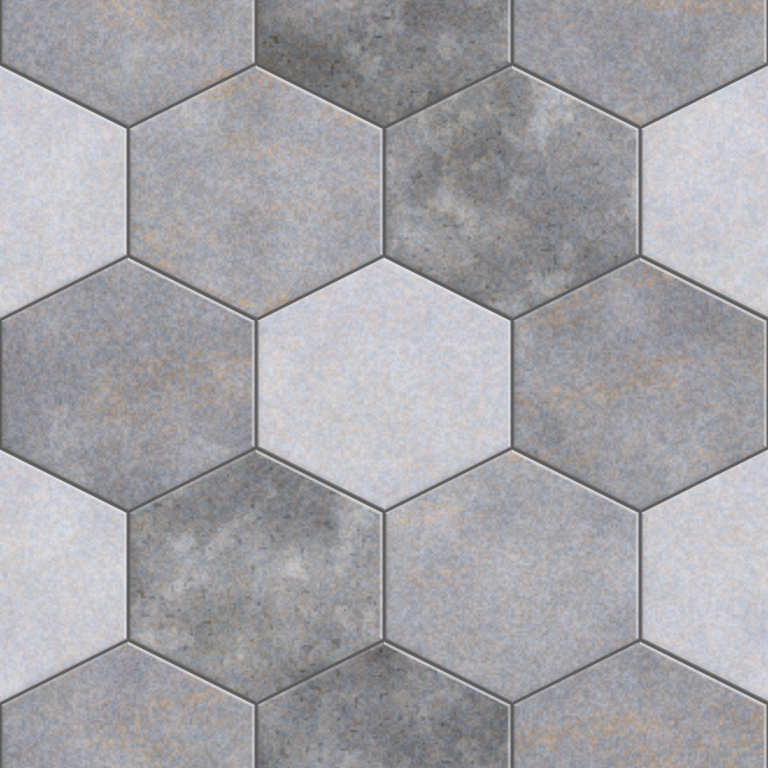
A three.js fragment shader for this pattern:

```glsl
// Hexagonal concrete tiles in pale, mid and dark greys, three across in four
// offset rows. The nearest tile centre gives each tile its tone and its own
// noise; the distance to the tile edge draws a dark joint and a lit bevel.
varying vec2 vUv;

#define COLS 3.0
#define ROWS 4.0
#define JOINT 0.0019
#define BEVEL 0.0058
#define SOFT 0.0009
#define GRAIN 0.15
#define MOTTLE 0.20
#define JOINT_COLOR vec3(0.34, 0.335, 0.34)
#define SHADOW_COLOR vec3(0.45, 0.44, 0.42)
#define LIGHT_DIR vec2(0.72, 0.69)

float hash(vec2 p) {
  vec3 q = fract(p.xyx * vec3(0.1031, 0.1030, 0.0973));
  q += dot(q, q.yzx + 33.33);
  return fract((q.x + q.y) * q.z);
}

float noise(vec2 p) {
  vec2 i = floor(p), f = fract(p);
  f = f * f * (3.0 - 2.0 * f);
  float low = mix(hash(i), hash(i + vec2(1.0, 0.0)), f.x);
  float high = mix(hash(i + vec2(0.0, 1.0)), hash(i + 1.0), f.x);
  return mix(low, high, f.y);
}

float fbm(vec2 p) {
  float sum = 0.0, amp = 0.5;
  for (int i = 0; i < 5; i++) {
    sum += amp * noise(p);
    p = mat2(1.6, 1.2, -1.2, 1.6) * p + 7.3;
    amp *= 0.5;
  }
  return sum / 0.97;
}

// Equals the half width of a tile on its outline
float hexMetric(vec2 p) {
  p = abs(p);
  return max(p.x, 0.5 * p.x + p.y);
}

// Offset from the nearest tile centre in xy, wrapped column and row in zw
vec4 nearestTile(vec2 uv) {
  vec4 best = vec4(9.0);
  for (int k = 0; k < 2; k++) {
    float odd = float(k);
    float row = 2.0 * floor(uv.y * ROWS * 0.5 + 0.5 * (1.0 - odd)) + odd;
    float col = floor(uv.x * COLS + 0.5 * odd);
    vec2 centre = vec2((col + 0.5 * (1.0 - odd)) / COLS, row / ROWS);
    vec2 local = uv - centre;
    if (hexMetric(local) < hexMetric(best.xy))
      best = vec4(local, mod(vec2(col, row) + 0.01, vec2(COLS, ROWS)) - 0.01);
  }
  return best;
}

// Base greys, one vector per row from the bottom
float tileTone(vec2 id) {
  vec3 row = id.y < 0.5 ? vec3(0.63, 0.50, 0.62)
           : id.y < 1.5 ? vec3(0.80, 0.565, 0.67)
           : id.y < 2.5 ? vec3(0.60, 0.80, 0.605)
           : vec3(0.80, 0.655, 0.565);
  return id.x < 0.5 ? row.x : id.x < 1.5 ? row.y : row.z;
}

vec3 concrete(vec2 p, vec2 id) {
  float tone = tileTone(id);
  float worn = 1.0 - smoothstep(0.56, 0.62, tone);
  float pale = smoothstep(0.70, 0.78, tone);
  vec2 q = p + 2.0 + id * vec2(3.7, 5.3);

  // Cloudy mottling and fine grain
  float cloud = fbm(q * 13.0) - 0.5;
  float grain = 0.55 * noise(q * 330.0) + 0.45 * noise(q * 170.0 + 9.0) - 0.5;
  float value = tone + cloud * MOTTLE * (0.65 + 0.8 * worn - 0.25 * pale);
  value += grain * GRAIN * (1.0 - 0.3 * pale);

  // Pits and pale scuffs, strongest on the worn tiles
  float pits = smoothstep(0.80, 0.96, noise(q * 125.0 + 4.0));
  float scuff = smoothstep(0.56, 0.72, fbm(q * 32.0 + 11.0));
  value += scuff * (0.015 + 0.06 * worn) - pits * (0.02 + 0.07 * worn);

  // Cool cast, coloured specks and horizontal rust stains
  float cool = mix(0.013, 0.004, worn) + 0.012 * (noise(q * 9.0 + 5.0) - 0.4);
  vec3 color = value + vec3(-0.4, -0.5, 1.2) * cool;
  color += vec3(0.05, 0.0, -0.05) * (noise(q * 150.0 + 21.0) - 0.5);
  float stain = smoothstep(0.50, 0.72, fbm(q * vec2(7.0, 24.0) + 31.0));
  stain *= smoothstep(0.35, 0.75, noise(q * 190.0)) * (1.0 - 0.75 * max(worn, pale));
  return color + vec3(0.06, 0.005, -0.06) * stain;
}

void main() {
  vec4 tile = nearestTile(vUv);
  vec2 p = tile.xy, a = abs(p);
  float radius = 0.5 / COLS;

  // Nearest edge: its distance and outward normal
  float side = radius - a.x;
  float slope = (radius - 0.5 * a.x - a.y) / sqrt(1.25);
  float d = min(side, slope);
  vec2 dir = vec2(p.x < 0.0 ? -1.0 : 1.0, p.y < 0.0 ? -1.0 : 1.0);
  vec2 normal = side < slope ? vec2(dir.x, 0.0) : dir * vec2(0.447, 0.894);

  // Bevel lit from the upper right, shaded at the lower left
  vec3 color = concrete(p, tile.zw);
  float lit = dot(normal, LIGHT_DIR);
  float width = lit > 0.0 ? BEVEL : BEVEL * 0.72;
  float rim = 1.0 - smoothstep(width - 2.0 * SOFT, width + SOFT, d);
  color = mix(color, vec3(0.90, 0.90, 0.91), rim * max(lit, 0.0) * 0.72);
  color = mix(color, SHADOW_COLOR, rim * max(-lit, 0.0) * 0.85);
  color *= 1.0 - 0.07 * (1.0 - smoothstep(0.0, 0.014, d)) * step(lit, 0.0);

  float joint = 1.0 - smoothstep(JOINT - SOFT, JOINT + SOFT, d);
  color = mix(color, JOINT_COLOR, joint * 0.9);
  gl_FragColor = vec4(clamp(color, 0.0, 1.0), 1.0);
}
```
